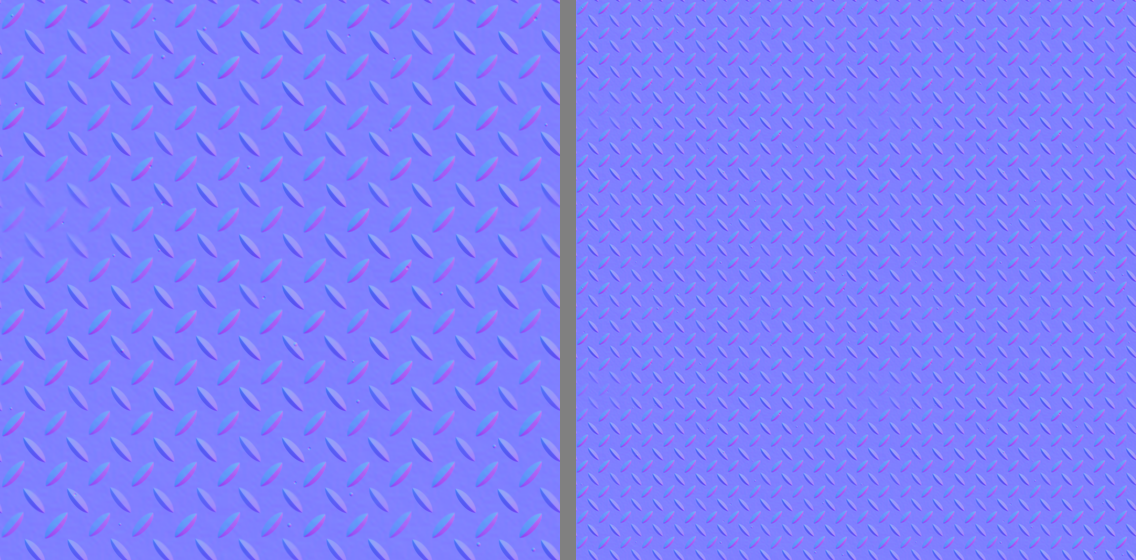
Left: one tile. Right: repeated 2 by 2.
A Shadertoy shader for this texture map:

```glsl
// Tangent-space normal map of worn diamond tread plate: two interleaved
// grids of lens-shaped ridges leaning opposite ways, plus nicks and grain.
// A wrapping height field is built and differentiated into the normal.

#define REPEATS vec2(13.0, 11.0)     // ridges across and down, per grid
#define RISING_SIZE vec2(0.0300, 0.0102)   // half length, half width
#define FALLING_SIZE vec2(0.0292, 0.0093)
#define RIDGE_SLOPE 0.37             // steepness of the ridge flanks
#define CREST_SKEW 0.2               // shifts crests toward the lower flank
#define EDGE_SOFTNESS 0.09           // rounding where ridge meets plate
#define WORN_CENTER vec2(0.085, 0.605)
#define WORN_AMOUNT 0.5
#define NICK_GRID 12.0
#define NICK_RADIUS 0.0038
#define GRAIN_HEIGHT 0.00017
#define SAMPLE_STEP 0.0012           // half width of the slope filter

// Integer hash giving three values in 0..1
vec3 hash3(vec2 cell, float seed) {
    uvec3 v = uvec3(ivec3(vec3(cell, seed))) * 1664525u + 1013904223u;
    v.x += v.y * v.z; v.y += v.z * v.x; v.z += v.x * v.y;
    v ^= v >> 16u;
    v.x += v.y * v.z; v.y += v.z * v.x; v.z += v.x * v.y;
    return vec3(v >> 8u) / 16777216.0;
}

// Value noise that wraps after a whole number of cells
float wrapNoise(vec2 uv, float cells, float seed) {
    vec2 p = uv * cells, id = floor(p), f = p - id;
    f = f * f * (3.0 - 2.0 * f);
    vec2 lo = mod(id, cells), hi = mod(id + 1.0, cells);
    float bottom = mix(hash3(lo, seed).x, hash3(vec2(hi.x, lo.y), seed).x, f.x);
    float top = mix(hash3(vec2(lo.x, hi.y), seed).x, hash3(hi, seed).x, f.x);
    return mix(bottom, top, f.y);
}

// Patch where the ridges are rubbed down
float wornPatch(vec2 uv) {
    vec2 d = fract(uv - WORN_CENTER + 0.5) - 0.5;
    return 1.0 - smoothstep(0.04, 0.155, length(d * vec2(0.8, 1.4)));
}

// One grid of pointed ridges; center is given in cell units
float ridges(vec2 uv, vec2 center, vec2 axis, vec2 size, float seed) {
    vec2 p = uv * REPEATS - center + 0.5;
    vec2 id = floor(p);
    vec3 rnd = hash3(mod(id, REPEATS), seed);
    vec2 local = (p - id - 0.5) / REPEATS + (rnd.xy - 0.5) * 0.002;

    axis = normalize(axis + (rnd.yz - 0.5) * 0.06);
    float along = dot(local, axis) / size.x;
    float across = dot(local, vec2(-axis.y, axis.x)) / size.y;
    along /= mix(0.95, 1.05, rnd.z);

    // Outline tapers to the tips; the upper flank is wider and gentler
    float u2 = along * along;
    float outline = 1.0 - mix(u2, u2 * u2, 0.35);
    float t = across + CREST_SKEW * outline;
    float flank = (sqrt(t * t + 0.008) - CREST_SKEW * t) / (1.0 - CREST_SKEW * CREST_SKEW);
    float lens = outline - flank;

    float wear = wornPatch(uv);
    float k = EDGE_SOFTNESS + 0.08 * rnd.x * rnd.x + 0.3 * wear;
    float rim = clamp(lens + k, 0.0, 2.0 * k);
    float rise = rim * rim / (4.0 * k) + max(lens - k, 0.0);
    float strength = mix(0.85, 1.12, rnd.y) * (1.0 - WORN_AMOUNT * wear);
    return rise * size.y * RIDGE_SLOPE * strength;
}

// Sparse small bumps and pits
float nicks(vec2 uv) {
    vec2 p = uv * NICK_GRID, id = floor(p);
    vec2 cell = mod(id, NICK_GRID);
    vec3 rnd = hash3(cell, 31.0), kind = hash3(cell, 47.0);
    vec2 d = (p - id - mix(vec2(0.2), vec2(0.8), rnd.xy)) / NICK_GRID;
    float radius = NICK_RADIUS * mix(0.7, 1.15, kind.x);
    float bump = max(1.0 - dot(d, d) / (radius * radius), 0.0);
    float side = kind.y < 0.4 ? -1.0 : 1.0;
    return step(rnd.z, 0.2) * side * bump * bump * radius * 0.25;
}

float plateHeight(vec2 uv) {
    float h = ridges(uv, vec2(0.305, 0.685), vec2(0.66, 0.75), RISING_SIZE, 3.0);
    h += ridges(uv, vec2(0.80, 0.17), vec2(0.64, -0.77), FALLING_SIZE, 11.0);
    h += nicks(uv);
    h += GRAIN_HEIGHT * wrapNoise(uv, 150.0, 5.0);
    h += GRAIN_HEIGHT * 1.6 * wrapNoise(uv, 52.0, 7.0);
    h += GRAIN_HEIGHT * 8.0 * wrapNoise(uv, 7.0, 9.0);
    return h;
}

void mainImage(out vec4 fragColor, in vec2 fragCoord) {
    vec2 uv = fragCoord / iResolution.xy;

    // Central differences of the height give the surface slope
    vec2 e = vec2(SAMPLE_STEP, 0.0);
    vec2 slope = vec2(plateHeight(uv + e.xy) - plateHeight(uv - e.xy),
                      plateHeight(uv + e.yx) - plateHeight(uv - e.yx));
    vec3 normal = normalize(vec3(-slope / (2.0 * SAMPLE_STEP), 1.0));

    // Pack the normal from -1..1 into colour
    fragColor = vec4(normal * 0.5 + 0.5, 1.0);
}
```
